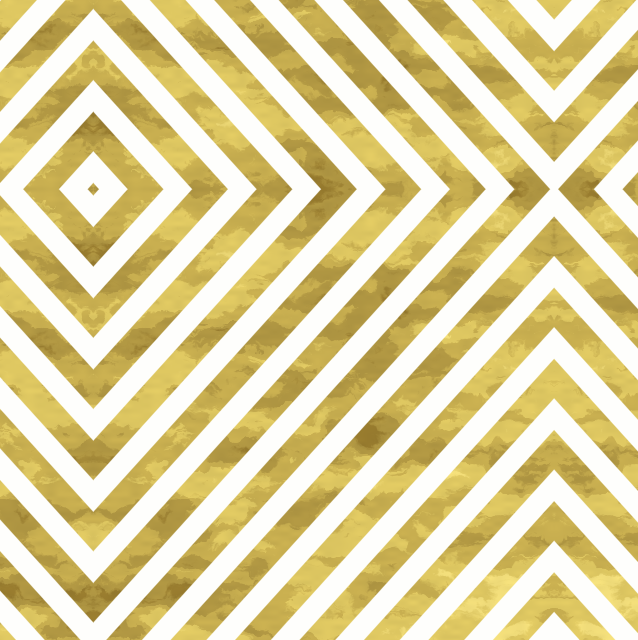
A WebGL 1 fragment shader for this pattern:

```glsl
precision highp float;

uniform vec2 u_resolution;

// Stripe layout, in units of canvas height
const vec2 DIAMOND_CENTER = vec2(0.1458, 0.7044);
const float FOLD_WIDTH = 0.720;
const vec2 STRIPE_PERIOD = vec2(0.1007, 0.1112);
const float WHITE_PHASE = 0.311;
const float WHITE_HALF_WIDTH = 0.223;

// Foil grain
const vec2 STREAK_SCALE = vec2(9.0, 22.0);
const float GRAIN_CONTRAST = 0.95;
const float PATCH_EDGE = 0.025;

const vec3 WHITE = vec3(0.995, 0.995, 0.988);
const vec3 DEEP_GOLD = vec3(0.59, 0.48, 0.18);
const vec3 DARK_GOLD = vec3(0.69, 0.59, 0.26);
const vec3 MID_GOLD = vec3(0.78, 0.68, 0.31);
const vec3 LIGHT_GOLD = vec3(0.87, 0.78, 0.38);
const vec3 PALE_GOLD = vec3(0.95, 0.87, 0.48);

float hash(vec2 p) {
  return fract(sin(dot(p, vec2(127.1, 311.7))) * 43758.5453);
}

float noise(vec2 p) {
  vec2 i = floor(p);
  vec2 f = fract(p);
  f = f * f * (3.0 - 2.0 * f);
  float low = mix(hash(i), hash(i + vec2(1.0, 0.0)), f.x);
  float high = mix(hash(i + vec2(0.0, 1.0)), hash(i + vec2(1.0, 1.0)), f.x);
  return mix(low, high, f.y);
}

float fbm(vec2 p) {
  float sum = 0.0;
  float weight = 0.5;
  for (int i = 0; i < 5; i++) {
    sum += weight * noise(p);
    p = p * 2.03 + vec2(17.3, 9.1);
    weight *= 0.55;
  }
  return sum / 1.055;
}

// Soft elliptical patch of tone
float patchTone(vec2 p, vec2 center, vec2 radius) {
  vec2 d = (p - center) / radius;
  return exp(-dot(d, d));
}

// Broad light and shade over the folded sheet
float shading(vec2 p) {
  float shade = patchTone(p, vec2(0.21, 0.03), vec2(0.06, 0.04));
  shade += patchTone(p, vec2(0.38, 0.01), vec2(0.06, 0.04));
  shade += 1.5 * patchTone(p, vec2(0.475, 0.13), vec2(0.04, 0.035));
  shade += 1.5 * patchTone(p, vec2(0.54, 0.285), vec2(0.035, 0.035));
  shade += patchTone(p, vec2(0.42, 0.375), vec2(0.05, 0.025));
  shade += patchTone(p, vec2(0.18, 0.55), vec2(0.09, 0.04));
  shade += 0.9 * patchTone(p, vec2(0.0, 0.12), vec2(0.1, 0.04));
  shade += 0.9 * patchTone(p, vec2(0.0, 0.25), vec2(0.14, 0.05));
  shade += 0.9 * patchTone(p, vec2(0.0, 0.61), vec2(0.1, 0.04));
  shade += 0.8 * patchTone(p, vec2(0.72, 0.06), vec2(0.16, 0.07));
  shade += 0.9 * patchTone(p, vec2(0.69, 0.56), vec2(0.14, 0.035));

  float glow = patchTone(p, vec2(0.02, 0.02), vec2(0.09, 0.06));
  glow += patchTone(p, vec2(0.08, 0.33), vec2(0.13, 0.03));
  glow += patchTone(p, vec2(0.44, 0.33), vec2(0.06, 0.04));
  glow += patchTone(p, vec2(0.72, 0.20), vec2(0.13, 0.04));
  glow += patchTone(p, vec2(0.57, 0.66), vec2(0.13, 0.05));
  return 0.14 * (glow - shade);
}

vec3 goldFoil(vec2 p) {
  vec2 warp = vec2(fbm(p * 30.0), fbm(p * 30.0 + 40.0)) - 0.5;
  vec2 torn = p + warp * vec2(0.06, 0.04);
  float tone = 0.505 + GRAIN_CONTRAST * (fbm(torn * STREAK_SCALE) - 0.5);
  tone += shading(torn);

  // Torn layers of leaf, from deep to pale
  vec3 gold = mix(DEEP_GOLD, DARK_GOLD, smoothstep(-0.05, 0.05, tone - 0.26));
  gold = mix(gold, MID_GOLD, smoothstep(-PATCH_EDGE, PATCH_EDGE, tone - 0.42));
  gold = mix(gold, LIGHT_GOLD, smoothstep(-PATCH_EDGE, PATCH_EDGE, tone - 0.565));
  gold = mix(gold, PALE_GOLD, smoothstep(-0.04, 0.04, tone - 0.74));
  return gold * (0.97 + 0.06 * noise(p * vec2(60.0, 130.0)));
}

void main() {
  vec2 p = gl_FragCoord.xy / u_resolution.y;

  // Mirror the sheet about the diamond axes and the right-hand seam
  vec2 folded = abs(p - DIAMOND_CENTER);
  folded.x = FOLD_WIDTH - abs(FOLD_WIDTH - folded.x);

  // Concentric diamond stripes
  float ring = dot(folded, 1.0 / STRIPE_PERIOD);
  float offset = abs(fract(ring - WHITE_PHASE + 0.5) - 0.5);
  float soft = 0.75 * length(1.0 / STRIPE_PERIOD) / u_resolution.y;
  float goldMask = smoothstep(-soft, soft, offset - WHITE_HALF_WIDTH);

  gl_FragColor = vec4(mix(WHITE, goldFoil(folded), goldMask), 1.0);
}
```
